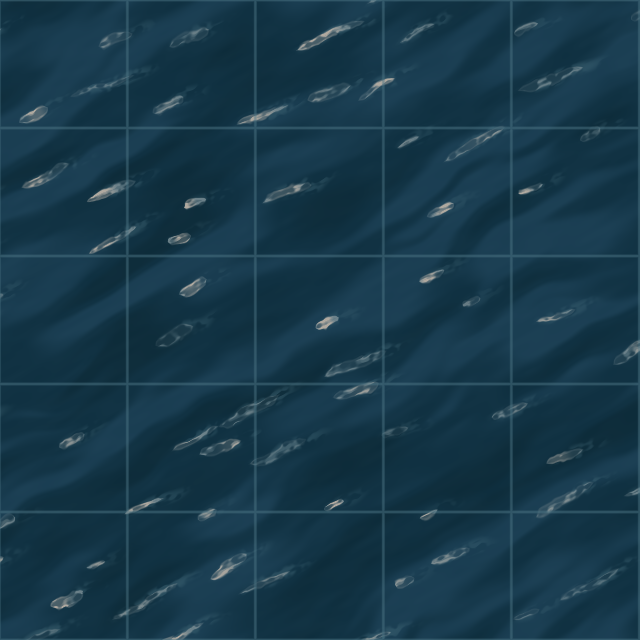
This texture is drawn by a WebGL 1 fragment shader. Its source:

```glsl
precision highp float;
// Dark teal sea seen from above: slanted swells made of stretched noise,
// ragged foam flecks with trailing spray, one per jittered cell along the wind,
// and a thin pale square grid laid over the water.
uniform vec2 u_resolution;

float hash(vec2 p) {
  return fract(sin(dot(p, vec2(127.1, 311.7))) * 43758.5453);
}

float noise(vec2 p) {
  vec2 i = floor(p), f = fract(p);
  f = f * f * (3.0 - 2.0 * f);
  return mix(mix(hash(i), hash(i + vec2(1.0, 0.0)), f.x),
             mix(hash(i + vec2(0.0, 1.0)), hash(i + 1.0), f.x), f.y);
}

vec2 rotate(vec2 p, float angle) {
  float c = cos(angle), s = sin(angle);
  return vec2(c * p.x + s * p.y, c * p.y - s * p.x);
}

// Swell height, 0 to 1: long bands bent by a slow warp.
float swell(vec2 uv) {
  vec2 p = rotate(uv, 0.54);
  p.y += 0.05 * (noise(p * 7.0 + 3.0) - 0.5) + 0.014 * noise(p * 19.0);
  return 0.60 * noise(p * vec2(5.0, 24.0) + 11.0)
       + 0.28 * noise(p * vec2(9.0, 46.0) + 27.0)
       + 0.12 * noise(p * vec2(3.0, 6.0) + 5.0);
}

// Foam: x is thin spray, y is pale cover, z is the warm bright core.
vec3 foam(vec2 uv) {
  vec2 p = rotate(uv, 0.44);
  vec2 cellSize = vec2(0.16, 0.068);
  vec2 home = floor(p / cellSize);
  float strands = noise(p * vec2(50.0, 230.0));
  float gaps = noise(rotate(p, 0.5) * vec2(110.0, 150.0) + 40.0);
  float ragged = 0.007 * (0.6 * gaps + 0.4 * strands - 0.5);
  float wobble = 0.010 * (noise(p * vec2(32.0, 24.0) + 9.0) - 0.5);
  float broken = smoothstep(0.38, 0.68, 0.5 * strands + 0.5 * gaps);
  vec3 cover = vec3(0.0);
  for (int j = -1; j <= 1; j++) {
    for (int i = -1; i <= 1; i++) {
      vec2 cell = home + vec2(float(i), float(j));
      float size = hash(cell + 5.3);
      float strength = hash(cell + 17.9);
      vec2 jitter = vec2(hash(cell + 2.1), hash(cell + 8.6));
      float present = step(0.3, hash(cell + 63.0));
      vec2 d = rotate(p - (cell + 0.15 + 0.7 * jitter) * cellSize,
                      0.2 * (hash(cell + 31.0) - 0.5));
      float halfLength = mix(0.018, 0.068, size * size);
      float t = d.x / halfLength;
      d.y += wobble;

      // Blunt ragged body with a broken rim
      float width = mix(0.0035, 0.0085, hash(cell + 44.0));
      float edge = abs(d.y) - width * (1.0 - t * t * t * t) + ragged
                 + 0.006 * smoothstep(0.7, 1.2, abs(t));
      float body = (1.0 - smoothstep(-0.0018, 0.0018, edge))
                 * (1.0 - smoothstep(0.85, 1.1, abs(t)));
      float rim = 1.0 - smoothstep(0.0004, 0.0028, abs(edge + 0.0018));
      float pale = present * body * mix(0.4, 1.1, strength)
                 * (0.22 + 0.45 * rim * (0.3 + broken) + 0.5 * broken);

      // Warm core gathered toward one end
      float end = (jitter.y - 0.5) * 1.2;
      float core = pale * smoothstep(0.25, 0.65, strength)
                 * (1.0 - smoothstep(0.15, 0.8, abs(t - end)));

      // Spray trailing beyond the body
      float tail = length(vec2((d.x - 0.02) / (halfLength + 0.03), d.y / 0.014));
      float spray = present * broken * (1.0 - smoothstep(0.4, 1.0, tail))
                  * (0.3 + 0.7 * size);
      cover = max(cover, vec3(spray, pale, core));
    }
  }
  return cover;
}

// Soft line along every fifth of the canvas.
float gridLine(float x) {
  float d = abs(fract(x * 5.0 + 0.5) - 0.5) / 5.0;
  return 1.0 - smoothstep(0.0005, 0.0036, d);
}

void main() {
  vec2 uv = gl_FragCoord.xy / u_resolution;

  // Water
  float height = swell(uv);
  vec3 color = mix(vec3(0.056, 0.176, 0.232), vec3(0.066, 0.196, 0.262),
                   smoothstep(0.25, 0.46, height));
  color = mix(color, vec3(0.106, 0.246, 0.326), smoothstep(0.48, 0.70, height));
  color += 0.012 * (noise(rotate(uv, 0.5) * vec2(28.0, 100.0)) - 0.5);

  // Foam
  vec3 cover = foam(uv);
  color = mix(color, vec3(0.25, 0.40, 0.46), 0.5 * cover.x);
  color = mix(color, vec3(0.45, 0.53, 0.56), min(cover.y, 0.9));
  color = mix(color, vec3(0.74, 0.69, 0.64), min(cover.z, 0.85));

  // Grid
  float grid = max(gridLine(uv.x + 0.001), gridLine(uv.y));
  color = mix(color, vec3(0.30, 0.46, 0.52), 0.5 * grid);

  gl_FragColor = vec4(color, 1.0);
}
```
